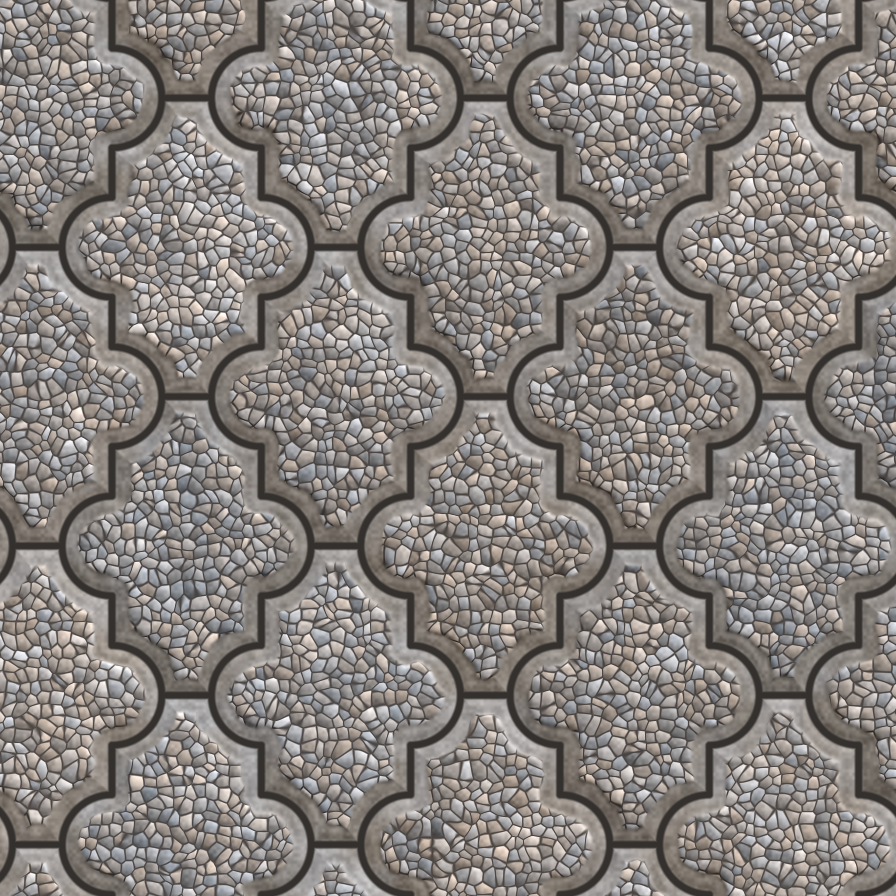
Reproduce this texture procedurally as a WebGL 1 fragment shader.

```glsl
precision highp float;
// Interlocking lobed concrete pavers with smooth rims, cracked pebble faces and dark joints.
uniform vec2 u_resolution;

#define REPEATS 3.0
#define ORIGIN vec2(0.625, 0.172)
#define LOBE 0.167
#define JOINT 0.009
#define RIM 0.062
#define PEBBLES 25.0
#define LIGHT vec2(0.5, 0.86)
#define JOINT_COLOR vec3(0.20, 0.19, 0.18)
#define RIM_COOL vec3(0.61, 0.60, 0.60)
#define RIM_WARM vec3(0.53, 0.50, 0.47)
#define PEBBLE_COLOR vec3(0.64, 0.62, 0.61)
#define CRACK_COLOR vec3(0.29, 0.27, 0.26)

vec2 hash2(vec2 p) {
  vec3 a = fract(p.xyx * vec3(0.1031, 0.1030, 0.0973));
  a += dot(a, a.yzx + 33.33);
  return fract((a.xx + a.yz) * a.zy);
}

float noise(vec2 p) {
  vec2 i = floor(p), f = fract(p);
  f = f * f * (3.0 - 2.0 * f);
  vec2 e = vec2(1.0, 0.0);
  return mix(mix(hash2(i).x, hash2(i + e).x, f.x),
             mix(hash2(i + e.yx).x, hash2(i + e.xx).x, f.x), f.y);
}

// True when the point lies in the paver centred on zero
bool insidePaver(vec2 q) {
  q = abs(q);
  bool body = q.x < 0.25 && length(q - vec2(0.25, 0.5)) > LOBE;
  return body || length(q - vec2(0.25, 0.0)) < LOBE;
}

// Distance to the joints around one paver: two straight runs and two arcs
float jointDistance(vec2 q) {
  q = abs(q);
  vec2 a = q - vec2(0.25, 0.0), b = q - vec2(0.25, 0.5);
  float d = length(vec2(a.x, q.y - clamp(q.y, LOBE, 0.5 - LOBE)));
  d = min(d, length(vec2(max(q.x - 0.25 + LOBE, 0.0), b.y)));
  if (a.x > 0.0) d = min(d, abs(length(a) - LOBE));
  if (b.x < 0.0) d = min(d, abs(length(b) - LOBE));
  return d;
}

// Nearest pebble: xy = offset from its centre, z = gap to the next one
vec3 nearestPebble(vec2 p, out vec2 seed) {
  vec2 cell = floor(p), offset = vec2(0.0);
  float first = 9.0, second = 9.0;
  for (int j = -1; j <= 1; j++) {
    for (int i = -1; i <= 1; i++) {
      vec2 c = cell + vec2(float(i), float(j));
      vec2 r = p - c - 0.08 - 0.84 * hash2(c);
      float d = length(r);
      if (d < first) {
        second = first;
        first = d;
        offset = r;
        seed = hash2(c + 71.0);
      } else {
        second = min(second, d);
      }
    }
  }
  return vec3(offset, second - first);
}

float band(float x, float width) {
  x /= width;
  return exp(-x * x);
}

void main() {
  vec2 p = gl_FragCoord.xy / u_resolution.y * REPEATS - ORIGIN;
  float pixel = REPEATS / u_resolution.y;

  // Choose the paver from the two interleaved lattices
  vec2 centre = floor(p + 0.5);
  if (!insidePaver(p - centre)) centre = floor(p) + 0.5;
  vec2 q = p - centre;
  vec2 tone = hash2(centre * 2.0 + 13.0);

  // Edge depth and how far the edge faces the light
  float d = jointDistance(q);
  vec2 e = vec2(0.006, 0.0);
  vec2 inward = vec2(jointDistance(q + e) - jointDistance(q - e),
                     jointDistance(q + e.yx) - jointDistance(q - e.yx)) / (2.0 * e.x);
  float facing = -dot(inward, LIGHT);

  // Smooth rim, stained towards the lower side
  float stain = noise(p * 9.0 + 5.0);
  float grain = noise(p * 85.0) - 0.5;
  float warm = smoothstep(0.2, 0.9, stain * 0.7 + 0.35 - q.y * 0.6);
  vec3 rim = mix(RIM_COOL, RIM_WARM, warm);
  rim += 0.10 * grain + 0.10 * (noise(p * 28.0) - 0.5);
  rim += 0.11 * facing * band(d - 0.024, 0.014);

  // Pebbled face: domed stones of mixed tint parted by cracks
  vec2 seed;
  vec2 warp = vec2(noise(p * 14.0), noise(p * 14.0 + 40.0));
  vec3 pebble = nearestPebble(p * PEBBLES + 0.7 * warp, seed);
  vec3 face = PEBBLE_COLOR * (0.85 + 0.32 * seed.x);
  face += (seed.y - 0.5) * vec3(0.07, 0.0, -0.07);
  face *= 1.0 + 0.5 * dot(pebble.xy, LIGHT);
  face += 0.12 * grain + 0.10 * (noise(p * 5.0) - 0.5);
  face = mix(CRACK_COLOR, face, smoothstep(0.0, 0.24, pebble.z));

  // Ragged step between rim and face
  float step_ = d - RIM + 0.022 * (noise(p * 22.0 + 9.0) - 0.5);
  vec3 color = mix(rim, face, smoothstep(-0.004 - pixel, 0.004 + pixel, step_));
  color += 0.17 * facing * band(step_, 0.012);
  color *= 0.96 + 0.08 * tone.x;
  color += (tone.y - 0.5) * vec3(0.012, 0.0, -0.012);

  // Dark joint with a soft shoulder
  color = mix(JOINT_COLOR, color, smoothstep(JOINT - 0.5 * pixel, JOINT + 0.007 + 0.5 * pixel, d));
  gl_FragColor = vec4(clamp(color, 0.0, 1.0), 1.0);
}
```
